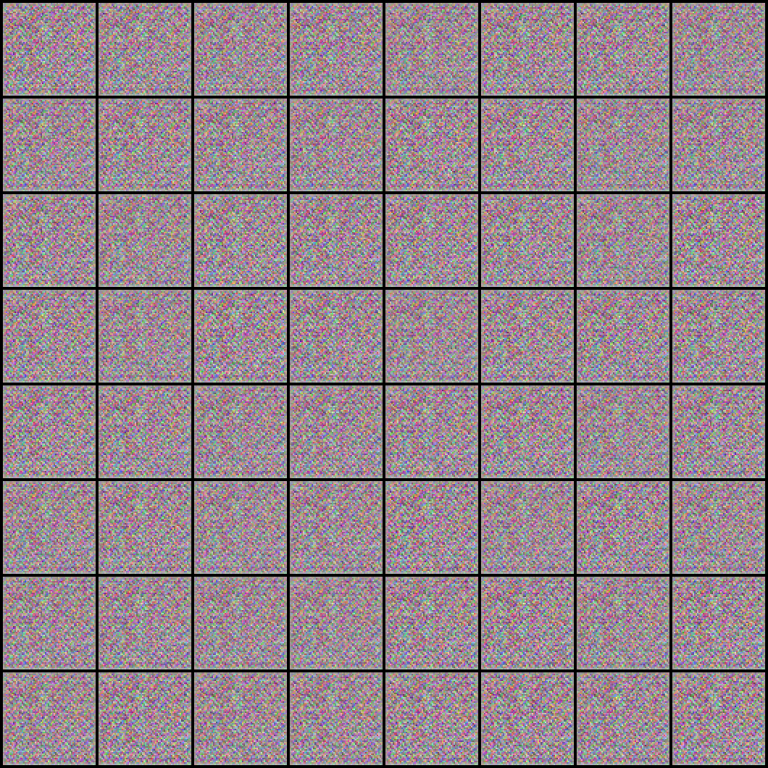
A WebGL 1 fragment shader for this pattern:

```glsl
precision highp float;
// An 8 by 8 sheet of square swatches of fine coloured grain, parted by thin black lines.
// The sheet is a lattice of 530 cells: each swatch has 64 cells of grain and 2 of line.
// Hashed grain shared by all swatches is mixed with layered sines and a little local grain.

uniform vec2 u_resolution;

const float CELLS = 530.0;
const float PITCH = 66.0;
const float TAU = 6.2832;

vec3 hash3(vec2 p) {
  vec3 q = fract(vec3(p.xyx) * vec3(0.1031, 0.1030, 0.0973));
  q += dot(q, q.yxz + 33.33);
  return fract((q.xxy + q.yzz) * q.zyx);
}

// Woven ripple that repeats every 4, 8 and 16 cells.
vec3 weave(vec2 c) {
  vec3 phase = vec3(0.4, 2.3, 4.1);
  vec3 stitch = sin(c.x * TAU / 4.0 + phase) * sin(c.y * TAU / 4.0 + phase.zxy);
  vec3 slant = sin((c.x + c.y) * TAU / 8.0 + phase.yzx);
  float bands = cos((c.x - 13.0) * TAU / 16.0) + 0.6 * sin(c.y * TAU / 16.0);
  return 0.13 * stitch + 0.055 * slant + bands * vec3(-0.018, 0.022, 0.012);
}

// Colour of one lattice cell, counted from the upper left.
vec3 cellColor(vec2 cell) {
  cell = clamp(cell, 0.0, CELLS - 1.0);
  vec2 tile = floor(cell / PITCH);
  vec2 c = cell - tile * PITCH - 2.0;
  if (min(c.x, c.y) < 0.0) return vec3(0.0);

  // Grain: mostly common to every swatch, with its own strength in each.
  vec3 shared = hash3(c + 17.0) - 0.5;
  vec3 local = hash3(cell + 211.0) - 0.5;
  float strength = mix(0.92, 1.06, hash3(tile + 5.0).x);
  vec3 grain = strength * (0.43 * shared + 0.21 * local + weave(c));

  // Plum rows, with a stronger one near the foot.
  float row = step(3.0, mod(c.y, 4.0)) + step(abs(c.y - 60.0), 0.5);
  grain += row * vec3(-0.01, -0.065, 0.02);

  // The outermost cells are paler and calmer, most of all at the foot.
  float edge = min(min(c.x, 63.0 - c.x), min(c.y, 63.0 - c.y));
  float rim = 1.0 - smoothstep(-0.5, 2.0, edge);
  float foot = smoothstep(61.0, 63.0, c.y);
  vec3 base = vec3(0.617, 0.562, 0.573) + 0.02 * (c.y / 63.0 - 0.5) * vec3(-1.0, 1.0, 1.0);
  vec3 pale = mix(vec3(0.65, 0.61, 0.60), vec3(0.70, 0.76, 0.71), foot);
  return clamp(mix(base + grain, pale + 0.35 * grain, rim), 0.0, 1.0);
}

void main() {
  vec2 uv = gl_FragCoord.xy / u_resolution;
  vec2 q = vec2(uv.x, 1.0 - uv.y) * CELLS - 0.5;
  vec2 cell = floor(q);

  // Blend neighbouring cells over the width of one pixel.
  vec2 blend = clamp((fract(q) - 0.5) * u_resolution / CELLS + 0.5, 0.0, 1.0);
  vec3 upper = mix(cellColor(cell), cellColor(cell + vec2(1.0, 0.0)), blend.x);
  vec3 lower = mix(cellColor(cell + vec2(0.0, 1.0)), cellColor(cell + 1.0), blend.x);
  gl_FragColor = vec4(mix(upper, lower, blend.y), 1.0);
}
```
